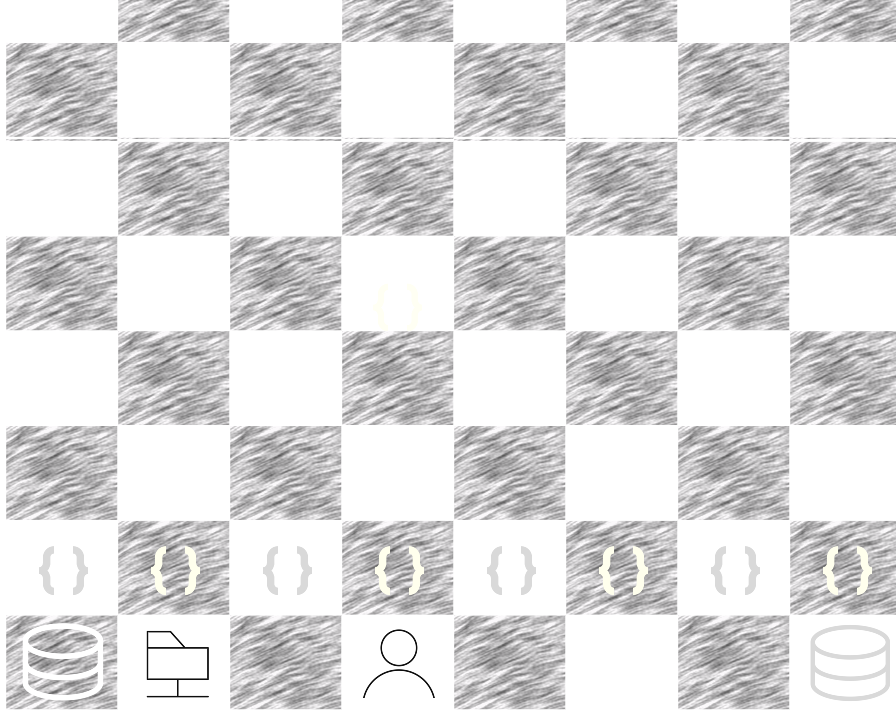
This pattern is drawn by a Shadertoy shader. Its source:

```glsl
// Checkerboard of pencil-hatched tiles with a row of curled brackets and a few line icons.
#define COLUMNS 8.0
#define TILE_H 0.846
#define MARGIN vec2(0.052, 0.073)
#define TOP_GAP 0.037
#define HATCH_SLOPE 0.40
#define HATCH_BEND 0.14
#define PAPER_TONE 0.805
#define HATCH_CONTRAST 0.40
#define THIN_LINE 0.007
#define CREAM vec3(1.0, 1.0, 0.93)
#define PALE_GREY vec3(0.85)
#define FAR 9.0

vec2 gradientAt(vec2 cell) {
    vec3 h = fract(vec3(cell.xyx) * vec3(0.1031, 0.1030, 0.0973));
    h += dot(h, h.yzx + 33.33);
    float angle = 6.2832 * fract((h.x + h.y) * h.z);
    return vec2(cos(angle), sin(angle));
}

float gradientNoise(vec2 p) {
    vec2 i = floor(p), f = p - i;
    vec2 w = f * f * f * (f * (f * 6.0 - 15.0) + 10.0);
    vec2 e = vec2(1.0, 0.0);
    float a = dot(gradientAt(i), f);
    float b = dot(gradientAt(i + e.xy), f - e.xy);
    float c = dot(gradientAt(i + e.yx), f - e.yx);
    float d = dot(gradientAt(i + e.xx), f - e.xx);
    return mix(mix(a, b, w.x), mix(c, d, w.x), w.y);
}

float segment(vec2 p, vec2 a, vec2 b) {
    vec2 v = b - a;
    return length(p - a - v * clamp(dot(p - a, v) / dot(v, v), 0.0, 1.0));
}

float box(vec2 p, vec2 halfSize) {
    vec2 d = abs(p) - halfSize;
    return length(max(d, 0.0)) + min(max(d.x, d.y), 0.0);
}

float ellipse(vec2 p, vec2 r) {
    float k = length(p / r);
    return abs(k * (k - 1.0) / max(length(p / (r * r)), 1e-4));
}

float lowerArc(vec2 p, vec2 r) {
    return p.y < 0.0 ? ellipse(p, r) : FAR;
}

// Mirrored pair of brackets: outer tip, spine and inner hook
float brackets(vec2 p) {
    p = abs(p);
    float d = segment(p, vec2(0.15, 0.06), vec2(0.15, 0.13));
    vec2 tip = p - vec2(0.22, 0.065), hook = p - vec2(0.085, 0.12);
    if (tip.x < 0.0 && tip.y < 0.0) d = min(d, abs(length(tip) - 0.068));
    if (hook.x > 0.0 && hook.y > 0.0) d = min(d, abs(length(hook) - 0.065));
    return d;
}

// Stacked cylinder
float cylinder(vec2 p) {
    vec2 r = vec2(0.335, 0.135);
    float d = ellipse(p - vec2(0.0, 0.19), r);
    d = min(d, lowerArc(p, r));
    d = min(d, lowerArc(p + vec2(0.0, 0.18), r));
    return min(d, segment(vec2(abs(p.x), p.y), vec2(r.x, 0.19), vec2(r.x, -0.18)));
}

// Folder on a stand
float folder(vec2 p) {
    float d = abs(box(p - vec2(0.035, -0.01), vec2(0.27, 0.14)));
    d = min(d, segment(p, vec2(-0.235, 0.13), vec2(-0.235, 0.275)));
    d = min(d, segment(p, vec2(-0.235, 0.275), vec2(-0.03, 0.275)));
    d = min(d, segment(p, vec2(-0.03, 0.275), vec2(0.10, 0.13)));
    d = min(d, segment(p, vec2(0.035, -0.15), vec2(0.035, -0.305)));
    return min(d, segment(p, vec2(-0.235, -0.305), vec2(0.305, -0.305)));
}

// Round head above a shoulder arc
float person(vec2 p) {
    float head = abs(length(p - vec2(0.01, 0.13)) - 0.158);
    float shoulders = abs(length(p - vec2(0.01, -0.39)) - 0.322);
    return min(head, p.y > -0.32 ? shoulders : FAR);
}

// Slanted strokes, denser in two patches
float pencilTone(vec2 p) {
    float across = p.y - HATCH_SLOPE * p.x + HATCH_BEND * p.x * p.x;
    across += 0.02 * gradientNoise(p * 5.0 + 3.0);
    float strokes = gradientNoise(vec2(p.x * 4.0, across * 24.0) + 17.0);
    strokes += 0.8 * gradientNoise(vec2(p.x * 7.0, across * 43.0) + 51.0);
    strokes += 0.3 * gradientNoise(p * vec2(35.0, 55.0) + 90.0);
    vec2 upper = (p - vec2(-0.08, 0.12)) / vec2(0.42, 0.20);
    vec2 lower = (p - vec2(0.17, -0.20)) / vec2(0.30, 0.15);
    float density = exp(-dot(upper, upper)) + 0.8 * exp(-dot(lower, lower));
    return clamp(PAPER_TONE - 0.15 * density + HATCH_CONTRAST * strokes, 0.3, 0.98);
}

void mainImage(out vec4 fragColor, in vec2 fragCoord) {
    float px = COLUMNS / iResolution.x;
    vec2 p = fragCoord * px - MARGIN;
    p.y -= TOP_GAP * step(6.0 * TILE_H + 0.5 * TOP_GAP, p.y);
    vec2 size = vec2(1.0, TILE_H);
    vec2 id = floor(p / size);
    if (p.y < 6.0 * TILE_H && p.y > 6.0 * TILE_H - TOP_GAP) id.y = 5.0;
    vec2 q = p - (id + 0.5) * size;

    // Board
    bool onBoard = id.x >= 0.0 && id.y >= 0.0;
    bool hatched = onBoard && mod(id.x + id.y, 2.0) < 0.5;
    float tile = 1.0 - smoothstep(-px, 0.0, box(q, 0.5 * size));
    vec3 color = vec3(1.0);
    if (hatched) color = mix(color, pencilTone(q) * vec3(1.003, 0.996, 1.003), tile);

    // Icon, line half-width and ink for this cell
    float d = FAR, halfWidth = THIN_LINE;
    vec3 ink = vec3(0.05);
    if (onBoard && id.y == 1.0) {
        d = brackets(q - vec2(0.015, -0.026)); halfWidth = 0.033;
        ink = hatched ? CREAM : PALE_GREY;
    } else if (id == vec2(3.0, 4.0)) {
        d = brackets(q + vec2(0.0, 0.215)); halfWidth = 0.028;
        ink = mix(CREAM, vec3(1.0), 0.3);
    } else if (id == vec2(0.0)) {
        d = cylinder(q - vec2(0.01, 0.0)); halfWidth = 0.025; ink = vec3(1.0);
    } else if (id == vec2(7.0, 0.0)) {
        d = cylinder(q - vec2(0.04, -0.01)); halfWidth = 0.02; ink = PALE_GREY;
    } else if (id == vec2(1.0, 0.0)) d = folder(q);
    else if (id == vec2(3.0, 0.0)) d = person(q);
    color = mix(color, ink, 1.0 - smoothstep(-0.5 * px, 0.5 * px, d - halfWidth));

    fragColor = vec4(color, 1.0);
}
```
